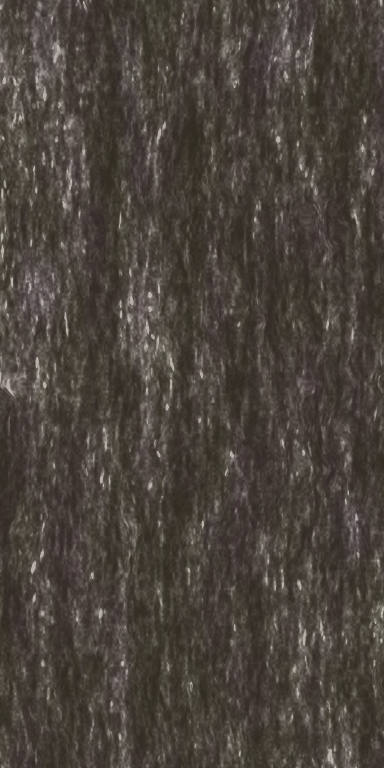
This texture is drawn by a Shadertoy shader. Its source:

```glsl
// Weathered dark bark-like wood with a vertical grain.
// Stretched noise layers make streaks and fibres; scattered slivers add
// pale flakes and dark cracks. The summed tone goes through a skewed ramp.

float hash(vec2 p) {
    vec3 q = fract(p.xyx * vec3(0.1031, 0.1030, 0.0973));
    q += dot(q, q.yzx + 33.33);
    return fract((q.x + q.y) * q.z);
}

// Value noise, zero mean and about unit deviation
float grain(vec2 p) {
    vec2 i = floor(p), f = fract(p);
    f = f * f * (3.0 - 2.0 * f);
    float low = mix(hash(i), hash(i + vec2(1, 0)), f.x);
    float high = mix(hash(i + vec2(0, 1)), hash(i + vec2(1, 1)), f.x);
    return (mix(low, high, f.y) - 0.5) * 4.66;
}

// Tapered, tilted slivers, one per cell at most; returns their strength
float slivers(vec2 p, vec2 cells, float density, float seed) {
    vec2 home = floor(p * cells);
    float strength = 0.0;
    for (int y = -1; y <= 1; y++)
    for (int x = -1; x <= 1; x++) {
        vec2 cell = home + vec2(x, y);
        vec2 key = cell + seed;
        if (hash(key + 7.7) > density) continue;
        vec2 centre = cell + vec2(hash(key), hash(key + 19.3));
        vec2 d = p - centre / cells;
        d.x += d.y * (hash(key + 41.1) - 0.5) * 0.4;
        float size = hash(key + 63.9);
        float along = abs(d.y) / mix(0.009, 0.032, size * size);
        float width = mix(0.0025, 0.0052, hash(key + 87.2)) * (1.0 - along * along);
        float body = 1.0 - smoothstep(width - 0.002, width + 0.002, abs(d.x));
        body *= 1.0 - smoothstep(0.75, 1.0, along);
        strength = max(strength, body * mix(0.4, 1.0, hash(key + 5.3)));
    }
    return strength;
}

void mainImage(out vec4 fragColor, in vec2 fragCoord) {
    vec2 uv = fragCoord / iResolution.x;

    // Gentle sway of the grain, rougher around a few gnarled places
    float gnarl = smoothstep(1.0, 2.0, grain(uv * vec2(6.0, 5.0) + 31.0));
    vec2 p = uv + 5.0;
    p.x += 0.005 * grain(uv * vec2(3.0, 4.0) + 11.0);
    p.x += (0.0012 + 0.006 * gnarl) * grain(uv * vec2(22.0, 18.0) + 57.0);

    // Layers from broad bands down to fine speckle
    float band = grain(p * vec2(10.0, 1.8));
    float streak = grain(p * vec2(34.0, 5.0) + 13.0);
    float fibre = grain(p * vec2(85.0, 15.0) + 29.0);
    float fleck = grain(p * vec2(125.0, 52.0) + 71.0);
    float speckle = grain(p * vec2(210.0, 150.0) + 97.0);
    float tone = 0.30 * band + 0.36 * streak + 0.46 * fibre
               + 0.40 * fleck + 0.30 * speckle;

    // Worn, cool grey patches
    float worn = smoothstep(1.0, 2.0, grain(uv * vec2(9.0, 3.2) + 83.0));
    tone += 0.6 * worn;

    // Pale flakes cluster along lighter streaks, cracks along darker ones
    float cluster = smoothstep(-1.3, 1.5, streak + 0.6 * band + gnarl);
    float flake = slivers(p, vec2(60.0, 20.0), 0.65, 3.0) * mix(0.35, 1.0, cluster);
    float crack = slivers(p + 0.37, vec2(48.0, 20.0), 0.5, 140.0);
    flake *= 0.75 + 0.25 * clamp(fleck, -1.0, 1.0);
    tone += 2.4 * flake - 1.2 * crack * (1.0 - 0.5 * cluster) - 0.1;

    // Skewed ramp: many dark browns, few pale highlights
    float light = 0.141 + 0.112 * exp(0.55 * clamp(tone, -2.3, 2.9));

    // Brown base, olive in places, cooler where worn
    float olive = grain(uv * vec2(16.0, 5.0) + 43.0) + 0.5 * grain(p * vec2(70.0, 30.0));
    vec3 tint = vec3(0.029, 0.0, -0.027);
    tint += olive * vec3(-0.003, 0.002, -0.006);
    tint += worn * vec3(0.0, -0.003, 0.016);
    fragColor = vec4(clamp(vec3(light) + tint, 0.0, 1.0), 1.0);
}
```
